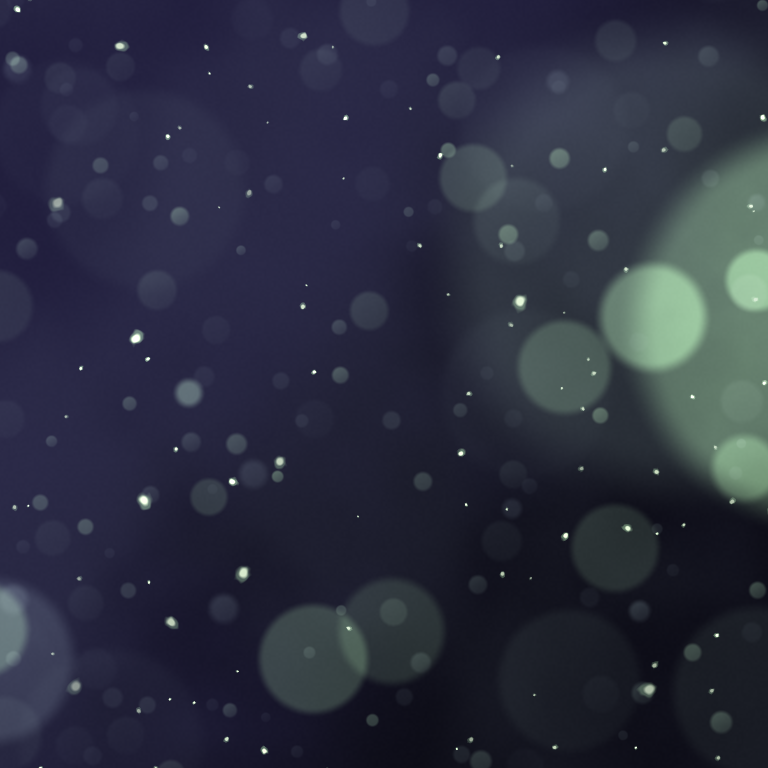
Give the GLSL for this background, as a three.js fragment shader.

```glsl
varying vec2 vUv;

#define INDIGO vec3(0.130, 0.120, 0.240)
#define NIGHT vec3(0.050, 0.050, 0.090)
#define HAZE vec3(0.36, 0.42, 0.45)
#define MINT vec3(0.54, 0.72, 0.52)
#define PALE vec3(1.0, 1.0, 0.90)
#define GLOW_CENTRE vec2(1.08, 0.575)
#define GLOW_RADIUS 0.25
#define LIT_SIDE vec2(-0.5, 0.86)
#define MIN_EDGE 0.0010
#define GRAIN 0.008

vec3 hash3(vec2 p) {
  vec3 q = fract(p.xyx * vec3(0.1031, 0.1030, 0.0973));
  q += dot(q, q.yxz + 33.33);
  return fract((q.xxy + q.yzz) * q.zyx);
}

float noise(vec2 p) {
  vec2 i = floor(p), f = fract(p);
  f = f * f * (3.0 - 2.0 * f);
  return mix(mix(hash3(i).x, hash3(i + vec2(1.0, 0.0)).x, f.x),
             mix(hash3(i + vec2(0.0, 1.0)).x, hash3(i + 1.0).x, f.x), f.y);
}

float fbm(vec2 p) {
  float sum = 0.0, gain = 0.5;
  for (int i = 0; i < 4; i++) {
    sum += gain * noise(p);
    p = p * 2.03 + 17.1;
    gain *= 0.5;
  }
  return sum;
}

// Evenly lit disc with a blurred rim
float disc(vec2 offset, float radius, float blur) {
  float edge = max(radius * blur, MIN_EDGE);
  return 1.0 - smoothstep(radius - edge, radius + edge, length(offset));
}

// Scattered out-of-focus discs, one candidate per grid cell
vec3 bokeh(vec2 p, float cells, float share, vec2 radii, float blur, float seed) {
  vec3 light = vec3(0.0);
  vec2 home = floor(p * cells);
  for (int y = -1; y <= 1; y++) {
    for (int x = -1; x <= 1; x++) {
      vec2 cell = home + vec2(float(x), float(y));
      vec3 place = hash3(cell + seed);
      vec3 look = hash3(cell + seed + 71.7);
      vec2 offset = p - (cell + place.xy) / cells;
      float radius = mix(radii.x, radii.y, look.x);
      float shade = 0.9 + 0.4 * look.z * dot(offset, LIT_SIDE) / radius;
      float power = (0.2 + 0.8 * look.y * look.y) * step(place.z, share);
      light += mix(HAZE, MINT, look.y * look.y) * disc(offset, radius, blur) * shade * power;
    }
  }
  return light;
}

// Near-focus specks: uneven outline, green rim, pale core set off to one side
vec3 specks(vec2 p, float cells, float share, vec2 radii, float seed) {
  vec3 light = vec3(0.0);
  vec2 home = floor(p * cells);
  for (int y = -1; y <= 1; y++) {
    for (int x = -1; x <= 1; x++) {
      vec2 cell = home + vec2(float(x), float(y));
      vec3 place = hash3(cell + seed);
      vec3 look = hash3(cell + seed + 37.3);
      float radius = mix(radii.x, radii.y, look.x * look.x);
      float angle = 6.2832 * look.z;
      vec2 axis = vec2(cos(angle), sin(angle));
      vec2 offset = p - (cell + place.xy) / cells;
      offset = vec2(dot(offset, axis), dot(offset, vec2(-axis.y, axis.x)) * 1.2);
      offset *= 0.8 + 0.4 * noise(offset / radius * 1.5 + seed + cell);
      float body = disc(offset, radius, 0.25);
      float core = disc(offset - vec2(0.2 * radius, 0.0), radius * 0.6, 0.4);
      float power = (0.4 + 0.6 * look.y) * step(place.z, share);
      light += (MINT * 0.65 * body + PALE * 0.85 * core) * power;
    }
  }
  return light;
}

vec3 screen(vec3 base, vec3 light) {
  return 1.0 - (1.0 - base) * (1.0 - clamp(light, 0.0, 1.0));
}

void main() {
  vec2 p = vUv;

  // Night sky, darkening to the lower right, with mottled mist
  float mist = fbm(p * 3.0 + 4.0);
  float dusk = 0.68 * p.x + 0.5 * (1.0 - p.y) + 0.5 * (mist - 0.47);
  vec3 color = mix(INDIGO, NIGHT, smoothstep(0.25, 0.95, dusk));
  color = screen(color, HAZE * 0.12 * smoothstep(0.36, 0.7, fbm(p * 2.5 + 21.0)));

  // Green glow at the right, its wide halo, and a weaker one at the lower left
  vec3 glow = mix(HAZE, MINT, 0.25) * 0.27 * disc(p - vec2(0.88, 0.66), 0.29, 0.18);
  float cloud = 0.7 + 0.6 * fbm(p * 6.0);
  glow += MINT * 0.43 * cloud * disc(p - GLOW_CENTRE, GLOW_RADIUS, 0.12);
  glow += MINT * 0.45 * disc(p - vec2(0.85, 0.587), 0.068, 0.15);
  glow += MINT * 0.38 * disc(p - vec2(0.985, 0.635), 0.039, 0.16);
  glow += MINT * 0.30 * disc(p - vec2(0.97, 0.39), 0.042, 0.2);
  glow += MINT * 0.24 * disc(p - vec2(0.735, 0.522), 0.06, 0.12);
  glow += MINT * 0.28 * disc(p - vec2(0.408, 0.142), 0.07, 0.1);
  glow += MINT * 0.18 * disc(p - vec2(0.51, 0.178), 0.068, 0.12);
  glow += HAZE * 0.30 * disc(p - vec2(-0.01, 0.14), 0.105, 0.12);
  glow += MINT * 0.36 * disc(p - vec2(-0.025, 0.18), 0.06, 0.14);
  color = screen(color, glow);

  // Blurred discs, from far out of focus to small
  color = screen(color, 0.18 * bokeh(p, 2.6, 0.65, vec2(0.09, 0.13), 0.1, 11.0));
  color = screen(color, 0.24 * bokeh(p, 4.0, 0.4, vec2(0.04, 0.06), 0.12, 53.0));
  color = screen(color, 0.22 * bokeh(p, 8.0, 0.5, vec2(0.016, 0.028), 0.16, 97.0));
  color = screen(color, 0.45 * bokeh(p, 13.0, 0.55, vec2(0.006, 0.014), 0.24, 151.0));

  // A few mint blobs, bright specks and tiny sparks
  color = screen(color, 1.1 * bokeh(p, 4.0, 0.4, vec2(0.010, 0.019), 0.35, 173.0));
  color = screen(color, specks(p, 9.0, 0.6, vec2(0.0035, 0.011), 211.0));
  color = screen(color, specks(p, 8.0, 0.6, vec2(0.0016, 0.004), 307.0));

  // Faint film grain
  color += GRAIN * (noise(p * 330.0) - 0.5);
  gl_FragColor = vec4(color, 1.0);
}
```
